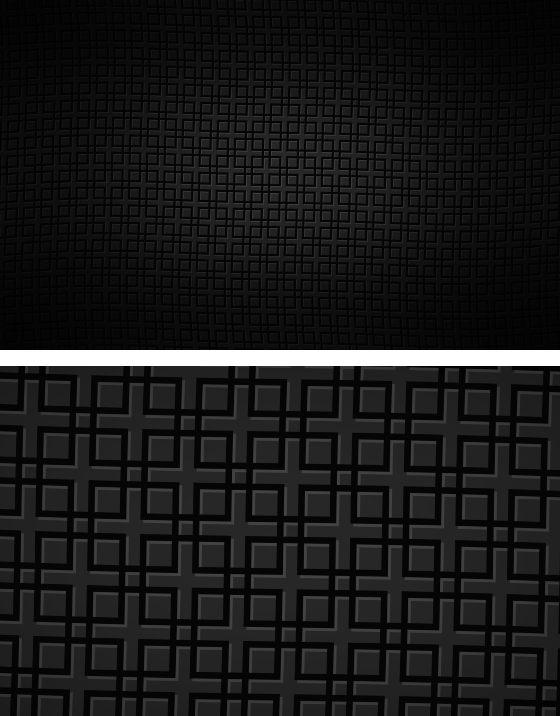
Top, the full canvas; bottom, a detail of the centre.
A Shadertoy shader for this pattern:

```glsl
// Dark embossed lattice of squares and interlocking crosses under a soft central light

// Periodic bend that tilts the lattice slightly, mostly near the middle
float bend(float t) {
    float a = 6.2831853 * (t - 0.5);
    return 0.22 * sin(a) - 0.07 * sin(2.0 * a);
}

float boxRadius(vec2 p) {
    p = abs(p);
    return max(p.x, p.y);
}

// Signed distance to the raised pieces, negative inside, in cells
float piecesDistance(vec2 cell) {
    float r = boxRadius(fract(cell) - 0.5);
    float square = r - 0.24;
    float bars = 0.365 - r;

    // Every other crossing of the bars is cut free as a small square
    vec2 crossing = floor(cell + 0.5);
    if (mod(crossing.x + crossing.y, 2.0) < 0.5) {
        float c = boxRadius(cell - crossing);
        bars = max(bars, min(c - 0.135, 0.26 - c));
    }
    return min(square, bars);
}

float raised(vec2 cell, float blur) {
    return smoothstep(blur, -blur, piecesDistance(cell));
}

void mainImage(out vec4 fragColor, in vec2 fragCoord) {
    vec2 uv = fragCoord / iResolution.xy;
    vec2 cell = uv * vec2(32.0, 20.0) - vec2(0.2, 0.22);
    cell += vec2(-0.625 * bend(uv.y), bend(uv.x));
    float blur = 20.0 / iResolution.x;

    // Wrapping light, brightest in the centre
    vec2 s = sin(3.14159265 * (uv - 0.5));
    s *= s;
    s *= 0.5 + 0.5 * s;
    float light = exp(-1.15 * (s.x + s.y));

    // Faces over grooves, with a thin bevel on the upper left
    float face = raised(cell, blur);
    float bevel = face * (1.0 - raised(cell + vec2(-0.055, 0.055), blur));
    float shade = mix(0.008 + 0.012 * light, 0.155 * light, face);
    shade += 0.11 * bevel * light;

    fragColor = vec4(vec3(shade), 1.0);
}
```
